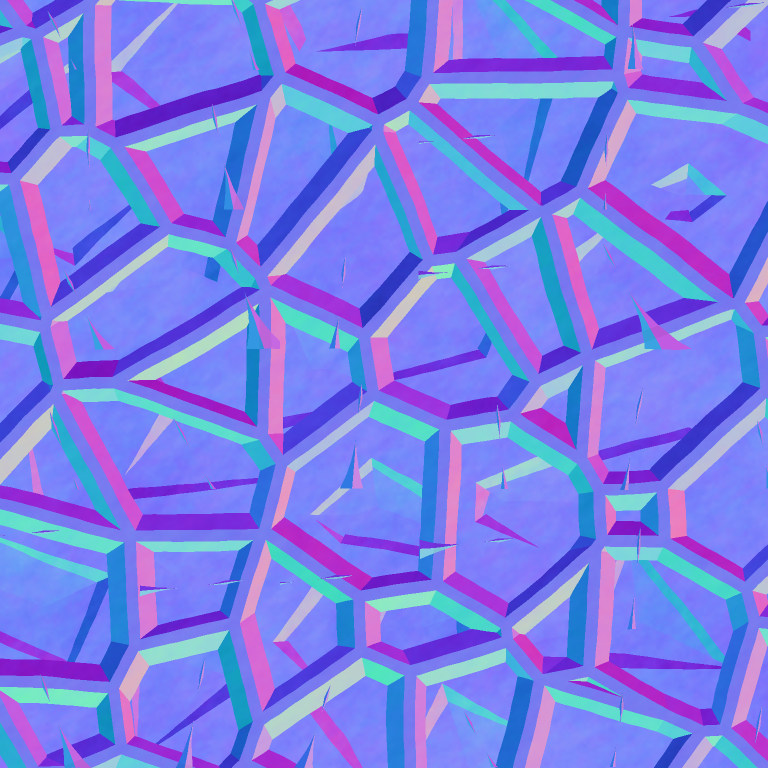
A WebGL 1 fragment shader for this texture map:

```glsl
precision highp float;
uniform vec2 u_resolution;

const vec2 GRID = vec2(5.4, 6.8);

vec2 hash2(vec2 p) {
  vec3 q = fract(p.xyx * vec3(0.1031, 0.1030, 0.0973));
  q += dot(q, q.yzx + 33.33);
  return fract((q.xx + q.yz) * q.zy);
}

float noise(vec2 p) {
  vec2 i = floor(p), f = fract(p);
  f = f * f * (3.0 - 2.0 * f);
  return mix(mix(hash2(i).x, hash2(i + vec2(1, 0)).x, f.x),
             mix(hash2(i + vec2(0, 1)).x, hash2(i + vec2(1, 1)).x, f.x), f.y);
}

vec2 noise2(vec2 p) {
  return vec2(noise(p), noise(p + 57.0)) - 0.5;
}

// Stone centre in xy, power weight in z
vec3 site(vec2 cell) {
  vec2 h = hash2(cell + 31.0);
  float size = hash2(cell + 83.0).x;
  float weight = size < 0.3 ? 0.0 : 0.005 + 0.006 * size;
  vec2 stagger = vec2(0.5 * mod(cell.y, 2.0), 0.0);
  return vec3((cell + stagger + 0.5 + 0.85 * (h - 0.5)) / GRID, weight);
}

float power(vec2 p, vec3 s) {
  return dot(p - s.xy, p - s.xy) - s.z;
}

// Broken inner ledges: a random polygon with some sides missing
vec2 ledgeTilt(vec2 p, vec2 id) {
  float nearest = 1.0, width = 0.0;
  vec2 facing = vec2(0.0);
  for (int k = 0; k < 5; k++) {
    vec2 h = hash2(id * 5.0 + float(k) * 13.0 + 200.0);
    vec2 g = hash2(id * 7.0 + float(k) * 19.0 + 400.0);
    if (h.x < 0.34) continue;
    float angle = 1.2566 * (float(k) + 0.8 * h.y) + id.x;
    vec2 dir = vec2(cos(angle), sin(angle));
    float dist = 0.022 + 0.075 * g.x - dot(p, dir);
    if (dist < nearest) {
      nearest = dist;
      facing = dir;
      float along = dot(p, vec2(-dir.y, dir.x));
      width = h.x < 0.52 ? 0.0 : 0.017 * clamp(0.75 + (g.y - 0.5) * along * 32.0, 0.0, 1.1);
    }
  }
  if (nearest < 0.0 || width <= 0.0) return vec2(0.0);
  if (nearest < width) return facing * 0.68;
  float lit = max(0.0, dot(facing, vec2(0.6, 0.8)));
  return facing * (0.03 + 0.17 * lit) * exp((width - nearest) / 0.045);
}

// Thin tapered nicks, one in most cells of a coarse grid
vec2 nickTilt(vec2 p, vec2 tilt) {
  vec2 cell = floor(p * 5.5);
  vec2 h = hash2(cell + 611.0), g = hash2(cell + 733.0);
  vec2 q = p - (cell + 0.3 + 0.4 * h) / 5.5;
  float angle = g.x < 0.2 ? 0.1 : 1.0 + 1.1 * g.x;
  vec2 dir = vec2(cos(angle), sin(angle)), side = vec2(-dir.y, dir.x);
  float u = dot(q, dir) / (0.016 + 0.012 * g.y), v = dot(q, side);
  float halfWidth = 0.0036 * (1.0 - abs(u)) * (0.7 + 0.3 * u);
  if (g.y < 0.15 || abs(v) > halfWidth) return tilt;
  return side * (v > 0.0 ? -0.6 : 0.6);
}

// Outward slope in xy, brightness in z
vec3 surface(vec2 p) {
  vec2 grainPos = mat2(0.8, -0.6, 0.6, 0.8) * p;
  vec2 grain = 0.11 * noise2(grainPos * vec2(28.0, 55.0))
             + 0.08 * noise2(grainPos * vec2(75.0, 130.0))
             + 0.05 * noise2(p * 210.0);
  vec2 wash = 0.16 * noise2(p * 6.0) + vec2(0.015, 0.01);
  p += 0.003 * noise2(p * 16.0) + 0.001 * noise2(p * 60.0);

  // Owning stone
  vec2 base = floor(p * GRID), id = base;
  float best = 10.0;
  for (int j = -2; j <= 2; j++)
    for (int i = -2; i <= 2; i++) {
      vec2 cell = base + vec2(i, j);
      float w = power(p, site(cell));
      if (w < best) { best = w; id = cell; }
    }

  // Lowest bevel plane among its straight sides
  vec3 own = site(id);
  float height = 100.0, steep = 0.0;
  vec2 facing = vec2(0.0);
  for (int j = -2; j <= 2; j++)
    for (int i = -2; i <= 2; i++) {
      if (i == 0 && j == 0) continue;
      vec2 cell = id + vec2(i, j);
      vec3 other = site(cell);
      vec2 toOther = other.xy - own.xy;
      float len = max(length(toOther), 0.001);
      float dist = (power(p, other) - best) / (2.0 * len);
      vec2 h = hash2(id * 3.0 + cell * 11.0 + 90.0);
      float level = (dist - 0.0075) / (0.012 + 0.011 * h.x);
      if (level < height) {
        height = level;
        facing = toOther / len;
        steep = 0.64 + 0.22 * h.y;
      }
    }

  vec2 tilt = grain + wash;
  float shade = 1.0;
  if (height < 0.0) { tilt = grain * 0.6; shade = 0.955; }
  else if (height < 1.0) tilt = facing * steep + grain * 0.5;
  else tilt += ledgeTilt(p - own.xy, id);
  return vec3(nickTilt(p, tilt), shade);
}

void main() {
  // Four samples per pixel smooth every edge
  vec3 color = vec3(0.0);
  for (int j = 0; j < 2; j++)
    for (int i = 0; i < 2; i++) {
      vec2 offset = vec2(i, j) * 0.5 - 0.25;
      vec3 s = surface((gl_FragCoord.xy + offset) / u_resolution);
      float up = sqrt(max(0.0, 1.0 - dot(s.xy, s.xy)));
      color += vec3(0.49 - 0.5 * s.x, 0.5 + 0.5 * s.y, 0.5 + 0.485 * up) * s.z;
    }
  gl_FragColor = vec4(color * 0.25, 1.0);
}
```
